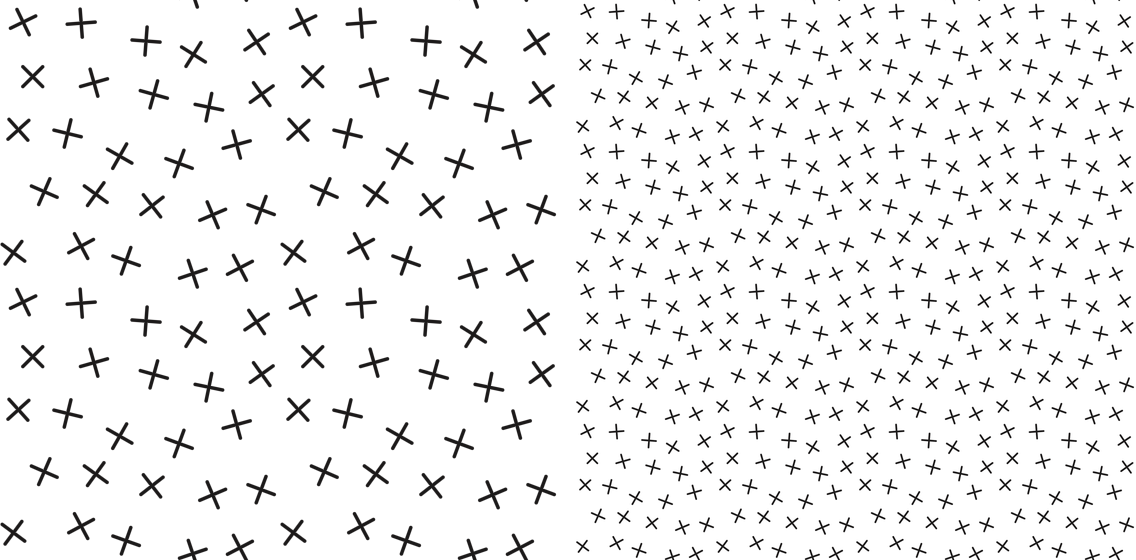
Left, the tile; right, the same tile 2 across and 2 down.
Write a Shadertoy shader that draws this pattern.

```glsl
// Scattered, randomly turned dark crosses with round ends on white, tiling in two by two blocks.

const float TAU = 6.2831853;
const float CELLS = 5.0; // crosses along each side of a block

// Integer hash: three random values in 0..1 for a cell of the block
vec3 hash3(vec2 cell) {
    uvec3 h = uvec3(uint(cell.x), uint(cell.y), 7u) * 1664525u + 1013904223u;
    h.x += h.y * h.z; h.y += h.z * h.x; h.z += h.x * h.y;
    h ^= h >> 16u;
    h.x += h.y * h.z; h.y += h.z * h.x; h.z += h.x * h.y;
    return vec3(h >> 8u) / 16777216.0;
}

// Distance to two equal round-capped strokes crossing at right angles
float crossDistance(vec2 p, float halfLength, float halfWidth) {
    p = abs(p);
    p = vec2(max(p.x, p.y), min(p.x, p.y));
    return length(vec2(max(p.x - halfLength, 0.0), p.y)) - halfWidth;
}

// Cross centre: staggered rows on a gentle wave, plus random jitter
vec2 crossCentre(vec2 cell, vec2 random) {
    float stagger = 0.28 * sin(TAU * 2.0 * cell.y / CELLS);
    float wave = 0.15 + 0.25 * sin(TAU * (cell.x - 1.6) / CELLS);
    return cell + 0.5 + vec2(stagger, wave) + 0.24 * (random - 0.5);
}

void mainImage(out vec4 fragColor, in vec2 fragCoord) {
    // Two blocks each way, with rows counted from the top
    vec2 uv = fragCoord / iResolution.xy;
    vec2 p = vec2(uv.x, 1.0 - uv.y) * 2.0 * CELLS;
    float pixel = 2.0 * CELLS / iResolution.y;

    // Nearest cross among the surrounding cells
    float d = 1.0;
    for (int j = -1; j <= 1; j++) {
        for (int i = -1; i <= 1; i++) {
            vec2 cell = mod(floor(p) + vec2(i, j), CELLS);
            vec3 random = hash3(cell);
            vec2 q = p - crossCentre(cell, random.xy);
            q -= CELLS * round(q / CELLS); // wrap to the nearest block
            float angle = random.z * TAU / 4.0;
            float c = cos(angle), s = sin(angle);
            d = min(d, crossDistance(mat2(c, -s, s, c) * q, 0.25, 0.031));
        }
    }

    // Ink on white
    float ink = 1.0 - smoothstep(-0.75 * pixel, 0.75 * pixel, d);
    fragColor = vec4(mix(vec3(1.0), vec3(0.11, 0.10, 0.10), ink), 1.0);
}
```
